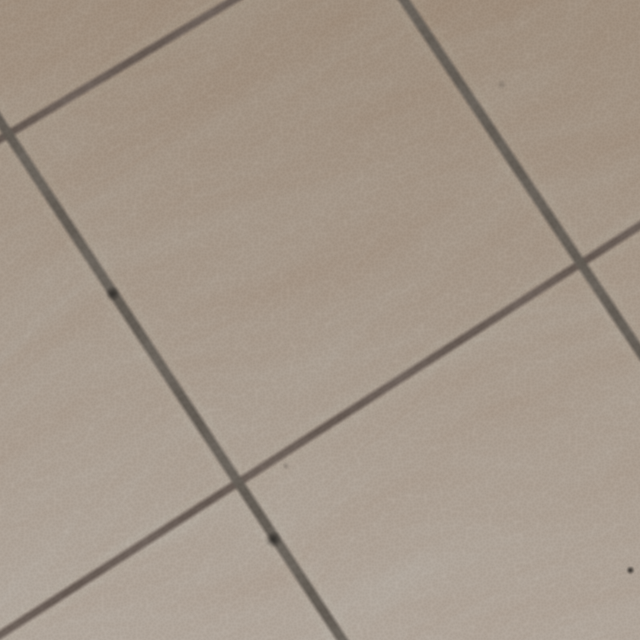
Give the GLSL for this texture, as a WebGL 2 fragment shader.

```glsl
#version 300 es
precision highp float;
// Beige stone floor tiles seen at a slant, with thin grey grout.
// A projective map turns the canvas into tile units; grout is the distance to
// whole numbers, and the stone is layered sines plus two cellular grains.

uniform vec2 u_resolution;
out vec4 outColor;

// Three corners of the central tile, and how fast the grid narrows
const vec2 CORNER = vec2(0.3724, 0.2461);
const vec2 CORNER_U = vec2(0.9076, 0.5885);
const vec2 CORNER_V = vec2(0.0130, 0.7904);
const vec2 TAPER = vec2(0.032, 0.008);

// Grout half widths (steep, shallow) and edge blur, in canvas units
const vec2 GROUT_HALF = vec2(0.0076, 0.0061);
const float GROUT_BLUR = 0.0042;
const vec3 GROUT_STEEP = vec3(0.405, 0.380, 0.350);
const vec3 GROUT_SHALLOW = vec3(0.415, 0.370, 0.343);

const vec3 STONE_FAR = vec3(0.626, 0.563, 0.499);
const vec3 STONE_NEAR = vec3(0.694, 0.652, 0.609);
const vec3 VEIN_TINT = vec3(0.008, 0.015, 0.019);
const float VEIN_ANGLE = 0.50;
const float GRAIN_CELLS = 200.0;
const float GRAIN_DEPTH = 0.036;
const float MOTTLE_CELLS = 85.0;
const vec3 MOTTLE_TINT = vec3(0.012, 0.015, 0.017);

// Dirt: canvas position, radius, strength
const int DIRT_COUNT = 5;
const vec4 DIRT[DIRT_COUNT] = vec4[](
  vec4(0.176, 0.541, 0.014, 0.45), vec4(0.427, 0.157, 0.015, 0.50),
  vec4(0.985, 0.109, 0.008, 0.62), vec4(0.784, 0.868, 0.009, 0.13),
  vec4(0.447, 0.272, 0.007, 0.15));

vec2 hash2(vec2 p) {
  vec3 q = fract(p.xyx * vec3(0.1031, 0.1030, 0.0973));
  q += dot(q, q.yzx + 33.33);
  return fract((q.xx + q.yz) * q.zy);
}

// Distance to the nearest jittered cell point
float cellular(vec2 p) {
  vec2 cell = floor(p);
  float nearest = 2.0;
  for (int y = -1; y <= 1; y++) {
    for (int x = -1; x <= 1; x++) {
      vec2 c = cell + vec2(x, y);
      nearest = min(nearest, length(c + hash2(c + 50.0) - p));
    }
  }
  return nearest;
}

// Layered sines, bent by each other and stretched along the x axis
float veins(vec2 p) {
  float sum = 0.0;
  float weight = 0.5;
  vec2 q = p * vec2(6.0, 21.0);
  for (int i = 0; i < 5; i++) {
    q += 0.8 * sin(q.yx * vec2(0.6, 0.8) + float(i) * 1.7);
    sum += weight * sin(q.x + 1.3 * sin(q.y)) * cos(q.y);
    q = q * 1.75 + vec2(2.3, 4.1);
    weight *= 0.72;
  }
  return sum;
}

vec2 tileSpace(vec2 p) {
  mat3 toCanvas = mat3(
    vec3(CORNER_U * (1.0 + TAPER.x) - CORNER, TAPER.x),
    vec3(CORNER_V * (1.0 + TAPER.y) - CORNER, TAPER.y),
    vec3(CORNER, 1.0));
  vec3 q = inverse(toCanvas) * vec3(p, 1.0);
  return q.xy / q.z;
}

void main() {
  vec2 p = gl_FragCoord.xy / u_resolution;
  vec2 uv = tileSpace(p);

  // Distance to the grout centre lines, in canvas units
  vec2 dx = dFdx(uv) * u_resolution.x;
  vec2 dy = dFdy(uv) * u_resolution.y;
  vec2 dist = abs(uv - round(uv)) / sqrt(dx * dx + dy * dy);

  // Stone: soft light falloff, veins that change per tile
  vec3 color = mix(STONE_NEAR, STONE_FAR, clamp(p.y + 0.08 * (p.x - 0.5), 0.0, 1.0));
  vec2 tileRandom = hash2(floor(uv) + 20.0);
  float c = cos(VEIN_ANGLE), s = sin(VEIN_ANGLE);
  vec2 along = mat2(c, -s, s, c) * p;
  color += VEIN_TINT * veins(along + 3.0 * tileRandom);
  color += 0.006 * (tileRandom.x - 0.5);

  // Fine grain, and a wider mottle drawn out along the veins
  float grain = cellular(p * GRAIN_CELLS) - 0.5;
  float mottle = cellular(along * MOTTLE_CELLS * vec2(0.7, 1.2) + 7.0) - 0.5;
  color += GRAIN_DEPTH * grain + MOTTLE_TINT * mottle;

  // Pale tile rim, then grout with slight wear
  vec2 rim = exp(-pow((dist - GROUT_HALF - 0.008) / 0.005, vec2(2.0)));
  color += vec3(0.006, 0.012, 0.011) * max(rim.x, rim.y);
  float blur = max(GROUT_BLUR, 0.75 / u_resolution.y);
  vec2 grout = 1.0 - smoothstep(GROUT_HALF - blur, GROUT_HALF + blur, dist);
  float wear = 0.016 * sin(uv.x * 17.0 + 2.0 * sin(uv.y * 23.0))
             + 0.03 * mottle + 0.5 * GRAIN_DEPTH * grain;
  color = mix(color, GROUT_SHALLOW + wear, grout.y);
  color = mix(color, GROUT_STEEP + wear, grout.x);

  // Dirt specks
  for (int i = 0; i < DIRT_COUNT; i++) {
    float spot = 1.0 - smoothstep(0.0, 1.0, length(p - DIRT[i].xy) / DIRT[i].z);
    color *= 1.0 - DIRT[i].w * spot;
  }
  outColor = vec4(color, 1.0);
}
```
